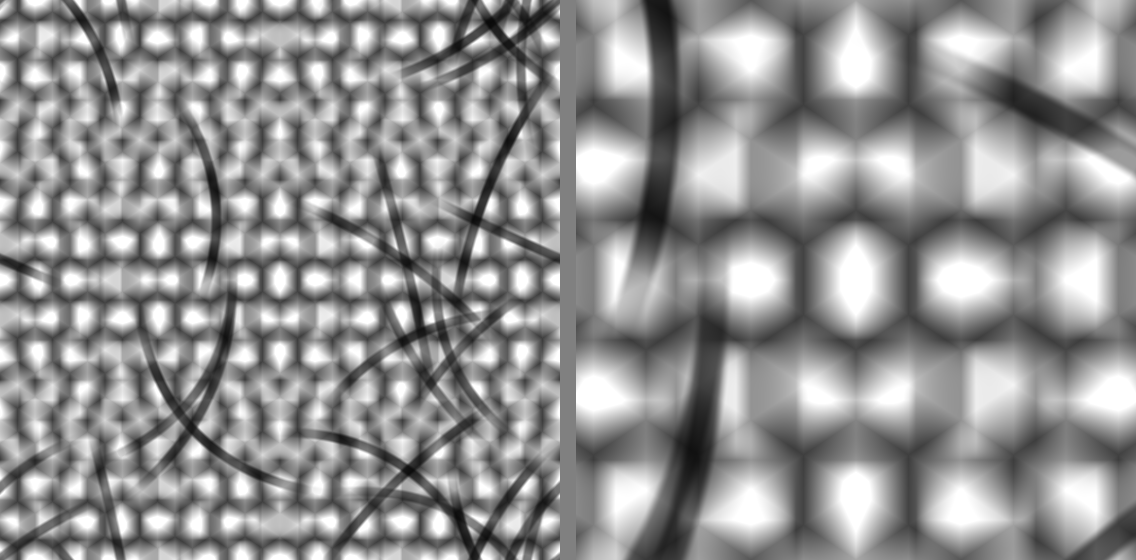
Left: the whole. Right: its middle third, enlarged.
This pattern is drawn by a Shadertoy shader. Its source:

```glsl
// Soft hexagonal cells, 16 by 16, under a 14 by 14 basket weave of bright ridges;
// the two grids drift in and out of step. Curved dark hairs are scattered on top.
// Whole repeat counts and wrapped hair positions make the square tile.

vec4 hash4(float n) {
    return fract(sin(n * vec4(12.99, 78.23, 39.35, 53.77) + 1.7) * 4375.85);
}

// Hexagonal distance: 0 at a cell centre, 1 on its border
float hexDistance(vec2 uv) {
    vec2 period = vec2(1.0, sqrt(3.0));
    vec2 p = uv * vec2(16.0, 8.0 * period.y);
    vec2 a = mod(p, period) - 0.5 * period;
    vec2 b = mod(p - 0.5 * period, period) - 0.5 * period;
    vec2 g = abs(dot(a, a) < dot(b, b) ? a : b);
    return 2.0 * max(g.x, dot(g, 0.5 * period));
}

// Thread ridges, alternately upright and flat
float weaveRidge(vec2 uv) {
    vec2 p = uv * 14.0;
    vec2 id = floor(p + 0.5);
    vec2 t = 2.0 * abs(p - id);
    if (mod(id.x + id.y, 2.0) > 0.5) t = t.yx;
    return pow(max(1.0 - t.x, 0.0), 1.5) * (1.0 - pow(t.y, 4.0));
}

// Opacity of one bent hair, wrapped around the tile
float hair(vec2 uv, float id) {
    vec4 place = hash4(id);
    vec4 form = hash4(id + 41.3);
    vec2 middle = vec2((place.x - 0.5) * 0.76, place.y);
    vec2 p = fract(uv - middle + 0.5) - 0.5;
    float angle = 1.57 + (place.z - 0.5) * 2.4;
    float c = cos(angle), s = sin(angle);
    p = vec2(c * p.x + s * p.y, c * p.y - s * p.x);

    float bend = (form.x - 0.5) * 3.4;
    float slope = 2.0 * bend * p.x;
    float d = abs(p.y - bend * (p.x * p.x - 0.02)) / sqrt(1.0 + slope * slope);
    float halfLength = mix(0.15, 0.27, place.w);
    float ends = 1.0 - smoothstep(0.45, 1.0, abs(p.x) / halfLength);
    float blotch = 0.85 + 0.15 * sin(p.x * 48.0 + 6.3 * form.y);
    float body = 1.0 - smoothstep(0.005, 0.0115, d);
    return body * ends * blotch * mix(0.55, 0.95, form.z);
}

void mainImage(out vec4 fragColor, in vec2 fragCoord) {
    vec2 uv = fragCoord / iResolution.xy;

    // Cells and weave
    float shade = 0.24 + 0.6 * (1.0 - hexDistance(uv)) + 0.52 * weaveRidge(uv);
    shade = min(shade, 1.0);

    // Hairs
    for (int i = 0; i < 24; i++) {
        shade *= 1.0 - 0.85 * hair(uv, float(i) + 1.0);
    }

    fragColor = vec4(vec3(shade), 1.0);
}
```
